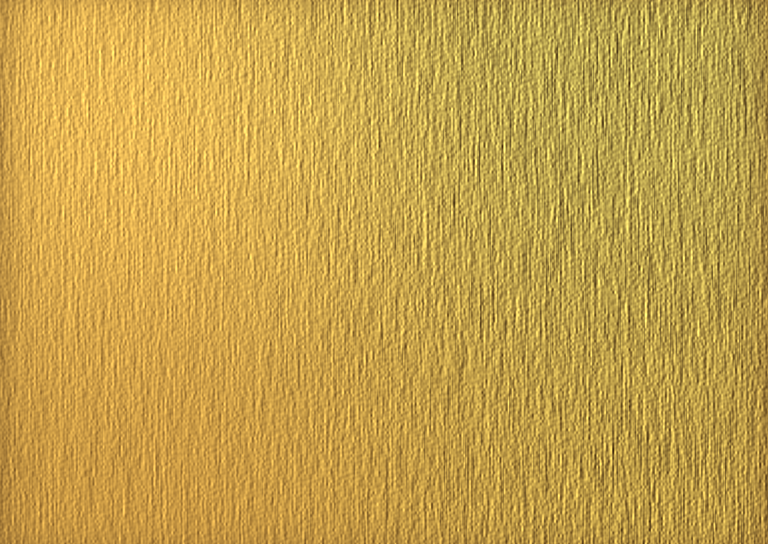
Give the GLSL for this texture, as a Shadertoy shader.

```glsl
#define STREAK_FREQ 300.0    // fibres per canvas height
#define SCRATCH_COLUMNS 115.0
#define SCRATCH_ROWS 10.0
#define SCRATCH_WIDTH 0.0014
#define CONTRAST 0.85
#define GOLD_TOP vec3(0.87, 0.69, 0.32)
#define GOLD_LOW vec3(0.79, 0.60, 0.265)
#define OLIVE_TOP vec3(0.73, 0.65, 0.315)
#define OLIVE_LOW vec3(0.74, 0.61, 0.275)
#define BROWN_EDGE vec3(0.58, 0.43, 0.20)

float hash(vec2 p) {
    vec3 q = fract(p.xyx * 0.1031);
    q += dot(q, q.yzx + 33.33);
    return fract((q.x + q.y) * q.z);
}

float valueNoise(vec2 p) {
    vec2 cell = floor(p), f = fract(p);
    f = f * f * (3.0 - 2.0 * f);
    float low = mix(hash(cell), hash(cell + vec2(1, 0)), f.x);
    float high = mix(hash(cell + vec2(0, 1)), hash(cell + vec2(1, 1)), f.x);
    return mix(low, high, f.y);
}

// Height of the brushed surface: long, medium and grainy fibres
float fibreHeight(vec2 p) {
    float longFibre = valueNoise(p * vec2(STREAK_FREQ, 11.0) + 17.3);
    float shortFibre = valueNoise(p * vec2(STREAK_FREQ * 0.83, 48.0) + 71.7);
    float grain = valueNoise(p * vec2(STREAK_FREQ * 0.9, 190.0) + 139.1);
    return dot(vec3(longFibre, shortFibre, grain), vec3(0.30, 0.30, 0.38));
}

// Side light: slope of the height across the fibres
float relief(vec2 p) {
    vec2 offset = vec2(0.55 / STREAK_FREQ, -0.0006);
    return fibreHeight(p + offset) - fibreHeight(p - offset);
}

// Cellular layer of thin vertical scratches with tapered ends
float scratches(vec2 p, float density) {
    float pixel = 1.0 / iResolution.y;
    float column = floor(p.x * SCRATCH_COLUMNS);
    float mark = 0.0;
    for (int i = -1; i <= 1; i++) {
        float c = column + float(i);
        float y = p.y * SCRATCH_ROWS + 7.0 * hash(vec2(c + 9.0, 3.0));
        for (int j = -1; j <= 1; j++) {
            vec2 cell = vec2(c, floor(y) + float(j)) + 50.0;
            float x = (c + hash(cell + 11.0)) / SCRATCH_COLUMNS;
            float along = abs(y - (cell.y - 50.0) - hash(cell + 29.0));
            float halfLength = mix(0.15, 0.75, hash(cell + 43.0));
            float taper = 1.0 - smoothstep(0.4 * halfLength, halfLength, along);
            float line = 1.0 - smoothstep(0.0, SCRATCH_WIDTH + 0.5 * pixel, abs(p.x - x));
            float present = step(hash(cell + 61.0), density);
            mark = max(mark, line * taper * present * mix(0.4, 1.0, hash(cell + 83.0)));
        }
    }
    return mark;
}

void mainImage(out vec4 fragColor, in vec2 fragCoord) {
    vec2 uv = fragCoord / iResolution.xy;
    vec2 p = fragCoord / iResolution.y;

    // Broad sheen from warm gold to olive
    float olive = smoothstep(0.15, 0.8, uv.x + 0.12 * (uv.y - 0.5));
    float height = smoothstep(0.0, 0.9, uv.y);
    vec3 color = mix(mix(GOLD_LOW, GOLD_TOP, height), mix(OLIVE_LOW, OLIVE_TOP, height), olive);
    vec2 glow = uv - vec2(0.2, 0.75);
    color *= 1.0 + 0.06 * exp(-10.0 * dot(glow, glow));

    // Darker borders
    vec2 border = min(uv, 1.0 - uv);
    float edge = exp(-border.x * 45.0) * 0.5 + exp(-border.y * 50.0) * 0.25;
    color = mix(color, BROWN_EDGE, min(edge, 0.7));

    // Surface relief, rougher on the olive side
    float light = relief(p) * CONTRAST * mix(0.75, 1.3, olive);
    color *= 1.0 + light * vec3(0.9, 1.03, 1.15);
    float scratch = scratches(p, mix(0.35, 0.65, olive));
    color *= 1.0 - scratch * mix(0.12, 0.36, olive) * vec3(0.92, 1.0, 1.0);

    fragColor = vec4(clamp(color, 0.0, 1.0), 1.0);
}
```
